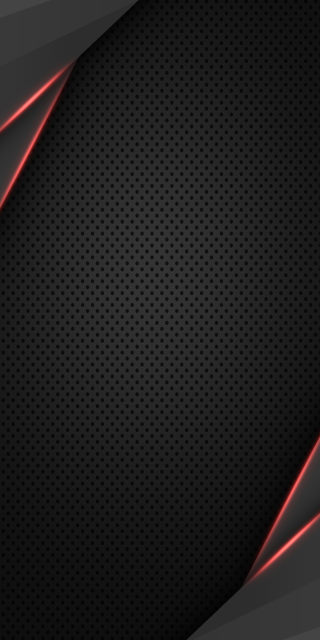
Reproduce this background procedurally as a Shadertoy shader.

```glsl
// Dark perforated metal sheet, softly lit near its middle, framed by angular
// grey panels in two opposite corners. Both corners share one set of half-plane
// distances, folded by a half turn; glowing red streaks run along the panel edges.

// Sheet and holes (canvas is 1 wide, 2 high)
const vec2  LIGHT_CENTER = vec2(0.47, 1.17);
const vec2  LIGHT_SPREAD = vec2(0.50, 0.70);
const float SHEET_DARK   = 0.052;
const float SHEET_LIGHT  = 0.148;
const vec2  HOLE_PITCH   = vec2(0.0310, 0.0372);
const vec2  HOLE_ORIGIN  = vec2(0.351, 1.307);
const vec2  HOLE_RADIUS  = vec2(0.0052, 0.0064);
const float HOLE_SHADE   = 0.30;

// Panels, measured from a corner with y pointing inward
const vec2  TIP          = vec2(0.247, 0.177);
const vec2  UPPER_START  = vec2(0.0, 0.411);
const vec2  LOWER_START  = vec2(0.0, 0.651);
const float CORNER_SHIFT = 0.015;
const float SHADOW_WIDTH = 0.055;

// Streaks
const vec3  RED          = vec3(0.80, 0.09, 0.09);
const vec3  HOT          = vec3(0.30, 0.26, 0.24);
const float CORE_WIDTH   = 0.0065;
const float HALO_WIDTH   = 0.022;

// Signed distance to the line a-b, negative on the corner side
float edgeDistance(vec2 q, vec2 a, vec2 b) {
    vec2 along = normalize(b - a);
    return dot(q - a, vec2(-along.y, along.x));
}

float inside(float d, float pixel) {
    return 1.0 - smoothstep(-0.7 * pixel, 0.7 * pixel, d);
}

float bell(float x, float width) {
    return exp(-x * x / (width * width));
}

float holeMask(vec2 p, vec2 origin, float pixel) {
    vec2 cell = fract((p - origin) / HOLE_PITCH + 0.5) - 0.5;
    float d = (length(cell * HOLE_PITCH / HOLE_RADIUS) - 1.0) * HOLE_RADIUS.x;
    return inside(d, pixel);
}

vec3 perforatedSheet(vec2 p, float pixel) {
    vec2 fromLight = (p - LIGHT_CENTER) / LIGHT_SPREAD;
    float shade = SHEET_DARK + SHEET_LIGHT * exp(-dot(fromLight, fromLight));

    // Two staggered grids, each hole with a faint lit lower rim
    vec2 rim = vec2(0.0, 0.003);
    vec2 stagger = HOLE_ORIGIN + 0.5 * HOLE_PITCH;
    float holes = holeMask(p, HOLE_ORIGIN, pixel) + holeMask(p, stagger, pixel);
    float rims = holeMask(p + rim, HOLE_ORIGIN, pixel) + holeMask(p + rim, stagger, pixel);
    shade *= 1.0 + 0.12 * rims;
    return vec3(shade * mix(1.0, HOLE_SHADE, min(holes, 1.0)));
}

// Red light on an edge: a thin core and a wider halo, fading along its length
vec3 streak(float d, float t, float peak, float strength) {
    float fade = strength * bell(t - peak, 0.48) * (1.0 - smoothstep(0.7, 1.05, t));
    float core = bell(d + 0.003, CORE_WIDTH);
    float halo = bell(d, d < 0.0 ? HALO_WIDTH : 0.5 * HALO_WIDTH);
    return fade * (RED * (0.75 * core + 0.28 * halo) + HOT * core * fade * fade);
}

float alongEdge(vec2 q, vec2 start) {
    vec2 span = TIP - start;
    return dot(q - start, span) / dot(span, span);
}

vec3 addCorner(vec3 color, vec2 q, float pixel) {
    float upper = edgeDistance(q, UPPER_START, TIP);
    float lower = edgeDistance(q, LOWER_START, TIP);
    float outline = min(upper, lower);

    // Soft shadow on the sheet
    color *= 1.0 - 0.75 * exp(-max(outline, 0.0) / SHADOW_WIDTH);

    // Lower panel, shaded beneath the upper one
    float lowerShade = 0.21 - 0.13 * exp(-max(upper, 0.0) / 0.035);
    vec3 lowerColor = vec3(lowerShade);
    color = mix(color, lowerColor, inside(lower, pixel));
    color += streak(lower, alongEdge(q, LOWER_START), 0.32, 0.78) * step(0.0, upper);

    // Upper panel with two lighter facets
    float facet = edgeDistance(q, vec2(0.0, 0.208), vec2(0.43, 0.0));
    float corner = edgeDistance(q, vec2(0.0, 0.056), vec2(0.16, 0.0));
    float shade = 0.175 + 0.03 * smoothstep(0.25, 0.0, q.x);
    shade = mix(shade, 0.225 - 0.06 * q.x, inside(facet, pixel));
    shade = mix(shade, 0.265, inside(corner, pixel));
    color = mix(color, vec3(shade), inside(upper, pixel));
    return color + streak(upper, alongEdge(q, UPPER_START), 0.40, 1.0);
}

void mainImage(out vec4 fragColor, in vec2 fragCoord) {
    vec2 p = fragCoord / iResolution.xy * vec2(1.0, 2.0);
    float pixel = 1.0 / iResolution.x;

    vec3 color = perforatedSheet(p, pixel);

    // Top left corner, then its half-turned twin at the bottom right
    color = addCorner(color, vec2(p.x, 2.0 - p.y), pixel);
    color = addCorner(color, vec2(1.0 - p.x, p.y + CORNER_SHIFT), pixel);

    fragColor = vec4(clamp(color, 0.0, 1.0), 1.0);
}
```
